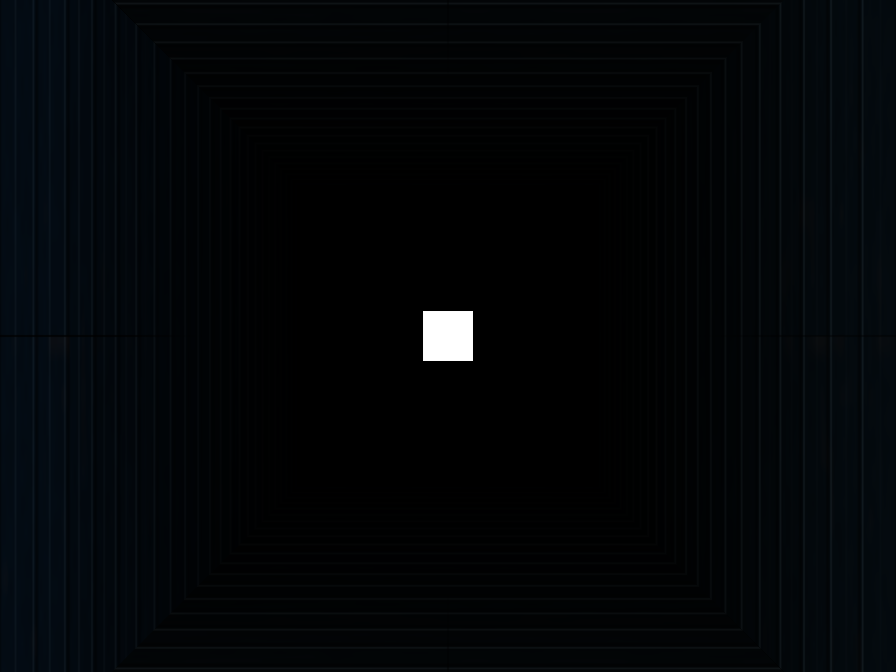
Give the GLSL for this background, as a WebGL 1 fragment shader.

```glsl
precision highp float;
uniform vec2 u_resolution;

#define RING_STEP 0.1336
#define RING_PHASE 0.13
#define LINE_WIDTH 0.0012
#define EXIT_HALF 0.0371
#define LEFT_WALL vec3(0.012, 0.045, 0.078)
#define RIGHT_WALL vec3(0.014, 0.038, 0.056)
#define FLOOR_TONE vec3(0.016, 0.032, 0.042)
#define RIB_TONE vec3(0.055, 0.066, 0.070)
#define RUST_TONE vec3(0.045, 0.020, 0.006)

float hash(vec2 p) {
  vec3 q = fract(vec3(p.xyx) * 0.1031);
  q += dot(q, q.yzx + 33.33);
  return fract((q.x + q.y) * q.z);
}

float valueNoise(vec2 p) {
  vec2 cell = floor(p);
  vec2 f = fract(p);
  f = f * f * (3.0 - 2.0 * f);
  float low = mix(hash(cell), hash(cell + vec2(1.0, 0.0)), f.x);
  float high = mix(hash(cell + vec2(0.0, 1.0)), hash(cell + 1.0), f.x);
  return mix(low, high, f.y);
}

float softLine(float d, float halfWidth, float pixel) {
  return 1.0 - smoothstep(0.0, halfWidth + pixel, abs(d));
}

// Square rings evenly spaced in depth, where depth is 1 / radius
float ringDistance(float radius, float offset) {
  float shift = RING_PHASE + offset;
  float index = floor(1.0 / (radius * RING_STEP) - shift + 0.5);
  return radius - 1.0 / ((index + shift) * RING_STEP);
}

void main() {
  float pixel = 1.0 / u_resolution.y;
  vec2 p = (gl_FragCoord.xy - 0.5 * u_resolution) * pixel;
  vec2 a = abs(p);
  float radius = max(max(a.x, a.y), 0.02);
  float side = smoothstep(-pixel, pixel, a.x - a.y);
  float left = side * step(p.x, 0.0);
  float along = mix(p.x, p.y, side);

  // Walls fading into the dark
  float light = pow(smoothstep(0.16, 0.70, radius), 1.25);
  vec3 wall = mix(RIGHT_WALL, LEFT_WALL, left);
  vec3 color = mix(FLOOR_TONE, wall, side) * light;

  // Panel tint and fine grain
  float panel = floor(1.0 / (radius * RING_STEP) - RING_PHASE);
  float grain = valueNoise(vec2(radius * 180.0, along * 24.0 + 40.0));
  color *= 0.82 + 0.2 * hash(vec2(panel, left + 3.0)) + 0.16 * grain;

  // Frames, their shadows and the tighter ribs of the left wall
  float d = ringDistance(radius, 0.0);
  float fade = smoothstep(0.19, 0.55, radius);
  float frame = softLine(d, LINE_WIDTH, pixel);
  float shadow = softLine(d + 0.005, 0.003, pixel);
  float rib = softLine(ringDistance(radius, 0.5), LINE_WIDTH, pixel);
  float ribFade = smoothstep(0.42, 0.56, radius) * side * mix(0.2, 0.7, left);
  color *= 1.0 - 0.45 * shadow * fade;
  color += RIB_TONE * frame * fade * mix(0.85, 0.65, left);
  color += RIB_TONE * rib * ribFade * 0.7;

  // Rust streaks, strongest just under the side seams
  float streak = valueNoise(vec2(radius * 70.0 + 9.0 * left, p.y * 11.0 + 30.0));
  float speck = smoothstep(0.78, 0.98, streak) * 0.35;
  float drip = smoothstep(-0.045, -0.005, p.y) * step(p.y, 0.0);
  drip *= smoothstep(0.45, 0.9, valueNoise(vec2(p.x * 65.0 + 80.0, 5.0)));
  color += RUST_TONE * (speck + 0.7 * drip) * side * smoothstep(0.40, 0.62, radius);

  // Seams through the middle of every face
  float seam = softLine(along, LINE_WIDTH, pixel) * smoothstep(0.35, 0.5, radius);
  color *= 1.0 - seam * mix(0.5, 0.85, left);

  // Bright square exit
  float edge = max(a.x, a.y) - EXIT_HALF;
  float exitMask = 1.0 - smoothstep(-0.5 * pixel, 0.5 * pixel, edge);
  gl_FragColor = vec4(mix(color, vec3(1.0), exitMask), 1.0);
}
```
